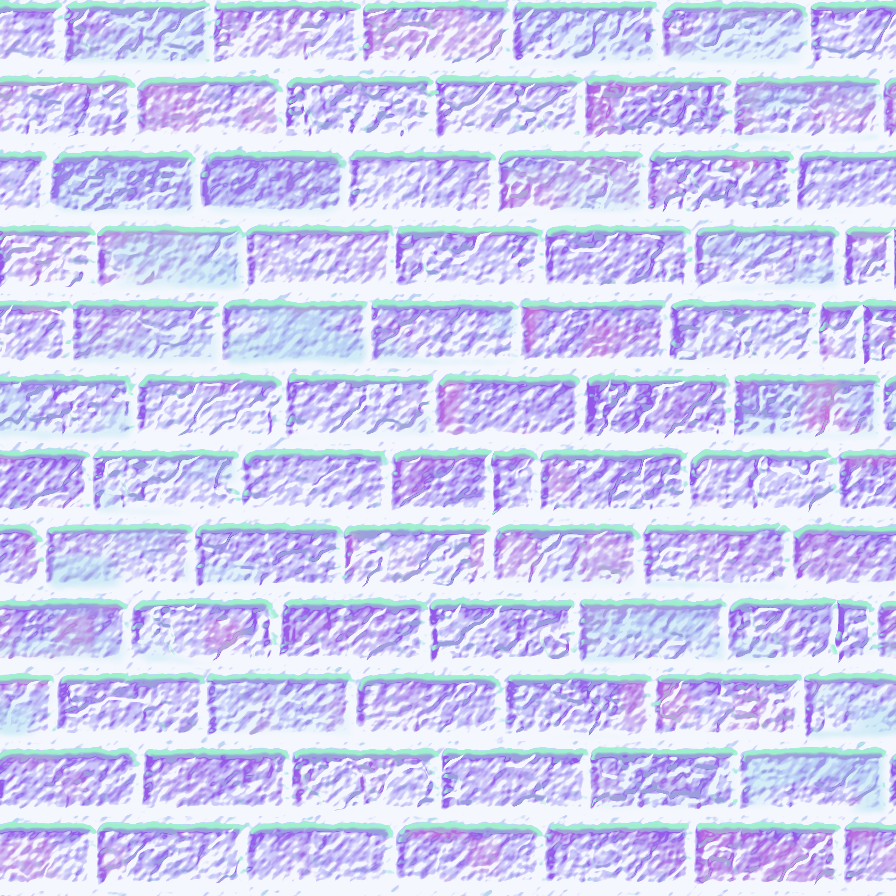
Reproduce this texture map procedurally as a Shadertoy shader.

```glsl
const float ROWS = 12.0;          // courses down the canvas
const float COLUMNS = 6.0;        // bricks along a course
const vec2 BRICK_HALF = vec2(0.935, 0.385);
const float BRICK_CENTER_Y = 0.475;
const float BEVEL_HEIGHT = 0.11;
const float EDGE_WOBBLE = 0.06;
const float GRAIN_HEIGHT = 0.047;
const float CHIP_HEIGHT = 0.085;
const float MORTAR_GRAIN = 0.65;
const float SPLIT_CHANCE = 0.05;
const float SLOPE_STEP = 0.015;   // in course heights
const float LIGHT_GAIN = 0.85;
const vec2 LIGHT_DIR = vec2(0.5, -0.8);

const vec3 DEEP_PURPLE = vec3(0.58, 0.35, 0.91);
const vec3 VIOLET = vec3(0.71, 0.62, 0.95);
const vec3 LAVENDER = vec3(0.80, 0.79, 0.98);
const vec3 PALE = vec3(0.96, 0.97, 0.995);
const vec3 CYAN = vec3(0.68, 0.88, 0.94);
const vec3 MINT = vec3(0.62, 0.96, 0.80);
const vec3 PINK = vec3(0.83, 0.46, 0.84);

// Left edge of the first brick in each course, in brick lengths
const float COURSE_SHIFT[12] = float[12](
    0.46, 0.945, 0.367, 0.68, 0.516, 0.945,
    0.65, 0.336, 0.906, 0.414, 0.984, 0.68);

float hash(vec2 p) {
    vec3 q = fract(vec3(p.xyx) * 0.1031);
    q += dot(q, q.yzx + 33.33);
    return fract((q.x + q.y) * q.z);
}

// Value noise that repeats with the canvas
float noise(vec2 p, vec2 frequency) {
    p *= frequency;
    vec2 period = ROWS * frequency;
    vec2 cell = floor(p);
    vec2 f = p - cell;
    f = f * f * f * (f * (f * 6.0 - 15.0) + 10.0);
    vec2 a = mod(cell, period);
    vec2 b = mod(cell + 1.0, period);
    return mix(mix(hash(a), hash(vec2(b.x, a.y)), f.x),
               mix(hash(vec2(a.x, b.y)), hash(b), f.x), f.y);
}

struct Brick {
    vec2 id;
    vec2 local;   // from the brick centre, y downward
    float face;   // 0 in the mortar, 1 on the brick
};

float roundedBox(vec2 p, vec2 halfSize, float radius) {
    vec2 q = abs(p) - halfSize + radius;
    return length(max(q, 0.0)) + min(max(q.x, q.y), 0.0) - radius;
}

Brick brickAt(vec2 p) {
    float row = mod(floor(p.y), ROWS);
    float along = p.x * COLUMNS / ROWS - COURSE_SHIFT[int(row)] + 0.5 * (1.0 - BRICK_HALF.x);
    Brick brick;
    brick.id = vec2(mod(floor(along), COLUMNS), row);
    brick.local = vec2(fract(along) * 2.0 - 1.0, fract(p.y) - BRICK_CENTER_Y);

    float radius = mix(0.05, 0.25, pow(hash(brick.id + 17.0), 3.0));
    float d = roundedBox(brick.local, BRICK_HALF, radius);
    d += EDGE_WOBBLE * (0.6 * noise(p, vec2(4.0)) + 0.4 * noise(p, vec2(11.0)) - 0.5);

    // A few bricks are broken across
    if (hash(brick.id + 41.0) < SPLIT_CHANCE) {
        float crack = 1.1 * hash(brick.id + 53.0) - 0.55 + 0.06 * noise(p, vec2(5.0));
        d = max(d, 0.04 - abs(brick.local.x - crack));
    }
    brick.face = 1.0 - smoothstep(-0.07, 0.07, d);
    return brick;
}

float relief(vec2 p) {
    Brick brick = brickAt(p);
    // Rough grain, slightly slanted
    vec2 slant = vec2(p.x - p.y, p.x + p.y);
    float grain = noise(slant, vec2(5.0, 7.0)) + 0.5 * noise(slant, vec2(9.0, 13.0))
                + 0.5 * noise(p, vec2(13.0));
    // Chips: flat facets with ragged steps between them
    float facet = 0.55 * noise(slant, vec2(1.0, 2.0)) + 0.3 * noise(p, vec2(4.0))
                + 0.15 * noise(p, vec2(9.0));
    float chip = smoothstep(0.44, 0.52, facet) - 0.7 * smoothstep(0.56, 0.66, facet);
    float wear = mix(0.05, 1.2, hash(brick.id + 7.0));
    return brick.face * (BEVEL_HEIGHT + CHIP_HEIGHT * wear * chip)
         + GRAIN_HEIGHT * mix(MORTAR_GRAIN, 1.0, brick.face) * grain;
}

vec3 toneRamp(float t) {
    vec3 color = mix(DEEP_PURPLE, VIOLET, smoothstep(0.08, 0.38, t));
    color = mix(color, LAVENDER, smoothstep(0.32, 0.6, t));
    return mix(color, PALE, smoothstep(0.6, 0.88, t));
}

void mainImage(out vec4 fragColor, in vec2 fragCoord) {
    vec2 uv = fragCoord / iResolution.xy;
    vec2 p = vec2(uv.x, 1.0 - uv.y) * ROWS;
    Brick brick = brickAt(p);

    // Surface slope, positive toward the right and the top
    vec2 e = vec2(SLOPE_STEP, 0.0);
    vec2 slope = vec2(relief(p - e.xy) - relief(p + e.xy),
                      relief(p + e.yx) - relief(p - e.yx)) / (2.0 * SLOPE_STEP);

    // Bricks darken under the upper edge and fade out at the lower one
    float depth = clamp(brick.local.y / (2.0 * BRICK_HALF.y) + 0.5, 0.0, 1.0);
    float brickTone = 0.46 + 0.2 * depth - 0.22 * (1.0 - smoothstep(0.0, 0.25, depth));
    brickTone += 0.2 * smoothstep(0.75, 1.0, depth);
    brickTone += 0.2 * (hash(brick.id + 3.0) - 0.5) + 0.25 * (noise(p, vec2(1.0, 2.0)) - 0.5);
    float tone = mix(0.98, brickTone, brick.face) + LIGHT_GAIN * dot(slope, LIGHT_DIR);
    vec3 color = toneRamp(tone);

    // Warm stains in the dark hollows of some bricks
    float stain = smoothstep(0.45, 0.8, noise(p, vec2(2.0))) * brick.face;
    stain *= hash(brick.id + 61.0) * clamp(1.0 - tone, 0.0, 1.0);
    color = mix(color, PINK, 0.8 * stain);

    // Cool tint on slopes that face up, strongest in the mortar
    vec3 cool = mix(CYAN, MINT, smoothstep(0.35, 0.9, slope.y));
    float outer = 1.0 - smoothstep(0.35, 0.85, brick.face);
    float coolAmount = smoothstep(0.15, 0.65, slope.y) * mix(0.45, 0.97, outer);
    float coolBrick = smoothstep(0.6, 1.0, hash(brick.id + 29.0)) * brick.face;
    coolBrick *= smoothstep(0.3, 0.7, noise(p, vec2(1.0, 3.0)));
    color = mix(color, cool, max(coolAmount, 0.5 * coolBrick));

    fragColor = vec4(clamp(color, 0.0, 1.0), 1.0);
}
```
